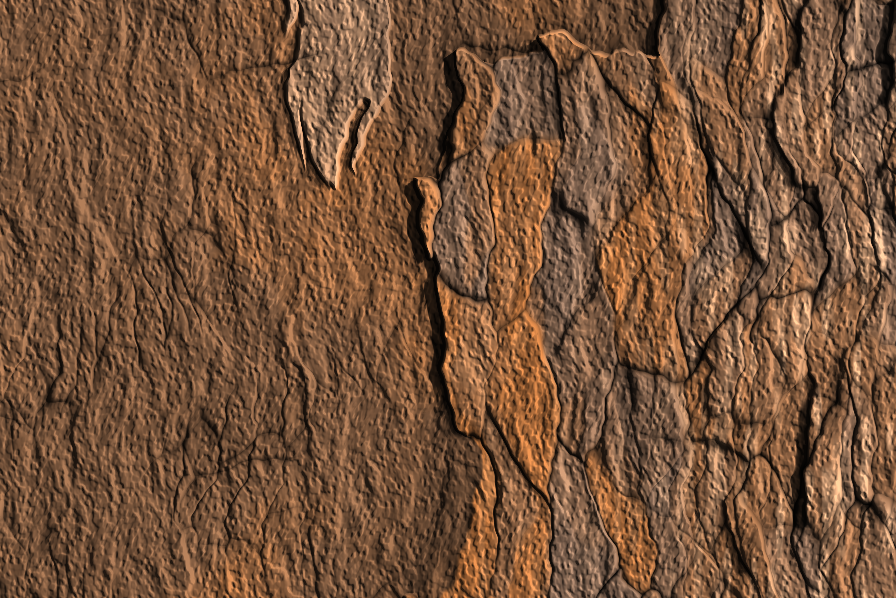
Give the GLSL for this texture, as a WebGL 1 fragment shader.

```glsl
precision highp float;
// Weathered pine bark: a worn brown trunk on the left, cracked orange flakes on the right.
uniform vec2 u_resolution;

struct Surface { float height, tint, crack, plate, tongue; };

vec2 hash2(vec2 p) {
  return fract(sin(vec2(dot(p, vec2(127.1, 311.7)), dot(p, vec2(269.5, 183.3)))) * 43758.55);
}

// Soft cellular noise: x = cell height, y = cell tint, z = closeness to a cell border.
// Large sharpness gives flat plates, small sharpness gives smooth bumps.
vec3 cells(vec2 p, float sharpness) {
  vec2 base = floor(p), f = p - base, blend = vec2(0.0);
  float total = 0.0, strongest = 0.0;
  for (int j = -1; j <= 1; j++) {
    for (int i = -1; i <= 1; i++) {
      vec2 g = vec2(float(i), float(j));
      vec2 seed = hash2(base + g);
      float w = exp(-sharpness * length(g + 0.1 + 0.8 * seed - f));
      blend += w * fract(seed * 13.7);
      total += w;
      strongest = max(strongest, w);
    }
  }
  return vec3(blend / total, 2.0 * (1.0 - strongest / total));
}

// Layered sines make the plate outlines ragged.
vec2 ragged(vec2 p) {
  float freq = 9.0;
  for (int i = 0; i < 6; i++) {
    p += vec2(0.18, 0.25) / freq * sin(freq * (p.yx + 0.5 * p * vec2(1.0, -1.0)) + float(i) * vec2(1.7, 4.1));
    freq *= 1.9;
  }
  return p;
}

// Stacked plates, without the fine grain.
Surface relief(vec2 p) {
  vec2 q = ragged(p);
  float narrow = smoothstep(1.0, 1.3, q.x);
  float worn = exp(-9.0 * dot(p - vec2(0.25, 0.3), p - vec2(0.25, 0.3)));

  vec3 flakes = cells(q * vec2(12.0, 4.6), 32.0);
  vec3 slivers = cells(q * vec2(19.0, 5.5) + 7.3, 22.0);
  vec3 slabs = cells(q * vec2(5.5, 3.2) + 3.1, 50.0);

  float inside = min(q.x - 0.75 - 0.03 * sin(9.0 * q.y - 1.6), max(0.9 - q.y, q.x - 1.12));
  inside += 0.05 * (flakes.x - 0.5);
  float flaky = smoothstep(-0.004, 0.004, inside);

  // One pale tongue of bark hangs from the top edge.
  float halfWidth = 0.08 * sqrt(max(q.y - 0.72, 0.0) / 0.28) + 0.04 * (slivers.x - 0.5);
  float tongue = smoothstep(-0.004, 0.004, halfWidth - abs(q.x - 0.64 + 0.1 * q.y))
               * smoothstep(0.71, 0.74, q.y);

  float broken = smoothstep(-0.5, 0.6, sin(13.0 * p.x + 3.0 * sin(8.0 * p.y)));
  Surface s;
  s.crack = mix(0.5 * slabs.z * broken + 0.8 * worn * slivers.z * broken,
                flakes.z * (0.35 + 0.55 * broken) + slivers.z * (0.1 + 0.4 * narrow), flaky);
  s.height = mix(0.013 * slabs.x + 0.018 * worn * slivers.x,
                 0.009 + 0.022 * flakes.x + (0.007 + 0.022 * narrow) * slivers.x, flaky)
           + 0.014 * tongue - 0.006 * s.crack;
  s.tint = mix(slabs.y, mix(flakes.y, slivers.y, 0.3 + 0.3 * narrow), flaky);
  s.plate = inside;
  s.tongue = tongue;
  return s;
}

// Fine pits and upright fibres.
float grain(vec2 p) {
  p += 0.005 * sin(p.yx * vec2(31.0, 47.0));
  return 0.0054 * cells(p * vec2(165.0, 115.0), 6.0).x
       + 0.0085 * cells(p * vec2(55.0, 19.0) + 5.0, 6.0).x;
}

void main() {
  vec2 p = gl_FragCoord.xy / u_resolution.y;
  vec2 toLight = vec2(0.86, 0.5);
  Surface s = relief(p);
  float flaky = smoothstep(-0.004, 0.004, s.plate);
  float narrow = smoothstep(0.95, 1.35, p.x);

  // Slope towards the light, and shadows cast by higher plates.
  vec2 ahead = p + 0.0028 * toLight;
  float slope = (s.height + grain(p) - relief(ahead).height - grain(ahead)) / 0.0028;
  float blocked = 0.0;
  for (int i = 1; i <= 4; i++) {
    float reach = 0.006 * float(i);
    blocked = max(blocked, relief(p + reach * toLight).height - s.height - 0.45 * reach);
  }
  float shadow = smoothstep(0.001, 0.012, blocked);

  // Pigment: brown trunk, rusty and grey plates, pale weathered fibres.
  vec3 brown = vec3(0.43, 0.305, 0.215);
  vec3 orange = vec3(0.57, 0.35, 0.185);
  vec3 grey = vec3(0.41, 0.32, 0.26);
  vec3 pale = vec3(0.72, 0.56, 0.43);
  float patches = cells(p * vec2(6.0, 4.0) + 11.0, 5.0).x;
  float fibre = cells(p * vec2(75.0, 14.0) + 2.0, 7.0).y;
  float rust = smoothstep(0.5, 0.8, cells(p * vec2(24.0, 20.0), 6.0).y);
  vec3 trunk = mix(brown, orange, 0.35 * smoothstep(0.4, 0.75, patches) + 0.3 * rust * patches);
  vec3 plates = mix(grey, orange, smoothstep(0.1, 0.8, s.tint) * (0.95 - 0.5 * narrow));
  plates = mix(plates, pale, smoothstep(0.45, 0.85, fibre) * (0.15 + 0.45 * narrow));
  vec3 color = mix(trunk, plates, flaky);
  color = mix(color, mix(grey, pale, 0.2 + 0.6 * fibre), 0.75 * s.tongue);
  color *= 0.94 + 0.16 * patches;

  // Lighting, cracks and the deep shade beside the flaky area.
  color *= clamp(1.04 + 0.85 * slope, 0.3, 1.7);
  color *= 1.0 - 0.76 * shadow;
  color *= 1.0 - 0.75 * clamp(s.crack, 0.0, 1.0);
  color *= 1.0 - 0.35 * (1.0 - flaky) * exp(-24.0 * abs(s.plate));
  gl_FragColor = vec4(color, 1.0);
}
```
